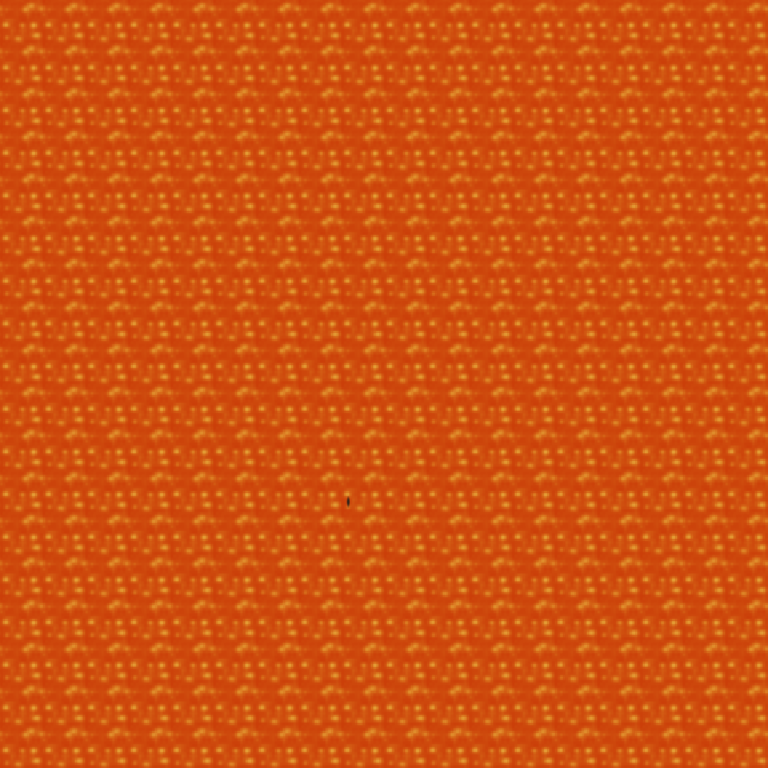
Write a Shadertoy shader that draws this pattern.

```glsl
// Molten, blocky texture: an 18 by 18 grid of one 16 by 16 texel tile.
// Each tile sums soft glowing spots and wrapping value noise into a heat value,
// which a colour ramp turns into orange; one dark fleck interrupts the grid.

const float REPEATS = 18.0;         // tiles across and down
const float TEXELS = 16.0;          // texels along one tile
const float EDGE_SOFTNESS = 0.6;    // blend between texels, in texels
const float SPOT_STRETCH = 1.2;     // spots are wider than tall
const float MOTTLE = 0.32;          // strength of the broad noise
const float GRAIN = 0.07;           // strength of the texel noise
const vec3 COOL = vec3(0.795, 0.245, 0.035);
const vec3 WARM = vec3(0.840, 0.420, 0.100);
const vec3 HOT = vec3(0.890, 0.610, 0.205);
const vec3 FLECK_COLOR = vec3(0.20, 0.14, 0.10);
const vec2 FLECK_CENTER = vec2(0.4535, 0.3465);
const vec2 FLECK_RADII = vec2(0.0017, 0.0052);

// Glowing spots in tile texels: centre x, centre y, radius, heat
const int SPOT_COUNT = 9;
const vec4 SPOTS[SPOT_COUNT] = vec4[](
    vec4(8.4, 6.5, 0.9, 0.55), vec4(12.7, 6.5, 1.15, 0.85),
    vec4(2.1, 6.7, 1.1, 0.80), vec4(13.9, 2.7, 1.2, 0.92),
    vec4(6.9, 1.4, 1.2, 0.70), vec4(9.6, 12.5, 1.2, 0.75),
    vec4(11.8, 13.9, 1.2, 0.65), vec4(15.6, 12.8, 1.1, 0.55),
    vec4(2.6, 1.8, 0.8, 0.40));

float hash(vec2 p) {
    return fract(sin(dot(p, vec2(127.1, 311.7))) * 43758.5453);
}

// Bilinear value noise that wraps after the given period
float wrappedNoise(vec2 p, float period) {
    vec2 cell = floor(p);
    vec2 f = p - cell;
    vec2 a = mod(cell, period);
    vec2 b = mod(cell + 1.0, period);
    return mix(mix(hash(a), hash(vec2(b.x, a.y)), f.x),
               mix(hash(vec2(a.x, b.y)), hash(b), f.x), f.y);
}

// Flat texels joined by narrow ramps
vec2 softTexel(vec2 p, float width) {
    vec2 edge = floor(p + 0.5);
    return edge + clamp((p - edge) / width, -0.5, 0.5);
}

float tileHeat(vec2 p) {
    float broad = wrappedNoise((p - 0.5) * 0.5, TEXELS * 0.5);
    float heat = MOTTLE * broad * broad + GRAIN * wrappedNoise(p - 0.5, TEXELS);
    for (int i = 0; i < SPOT_COUNT; i++) {
        vec4 spot = SPOTS[i];
        vec2 d = mod(p - spot.xy + 0.5 * TEXELS, TEXELS) - 0.5 * TEXELS;
        d.x /= SPOT_STRETCH;
        heat += spot.w * exp(-dot(d, d) / (spot.z * spot.z));
    }
    return clamp(heat, 0.0, 1.0);
}

vec3 heatColor(float heat) {
    vec3 color = mix(COOL, WARM, clamp(heat * 2.0, 0.0, 1.0));
    return mix(color, HOT, clamp(heat * 2.0 - 1.0, 0.0, 1.0));
}

void mainImage(out vec4 fragColor, in vec2 fragCoord) {
    vec2 uv = fragCoord / iResolution.y;
    float pixel = 1.0 / iResolution.y;

    // Tiled glow
    float texelsAcross = REPEATS * TEXELS;
    float width = clamp(texelsAcross * pixel, EDGE_SOFTNESS, 1.0);
    vec3 color = heatColor(tileHeat(softTexel(uv * texelsAcross, width)));

    // Single dark fleck
    float fleckDistance = (length((uv - FLECK_CENTER) / FLECK_RADII) - 1.0) * FLECK_RADII.x;
    float fleck = 1.0 - smoothstep(-pixel, pixel, fleckDistance);
    color = mix(color, FLECK_COLOR, fleck);

    fragColor = vec4(color, 1.0);
}
```
